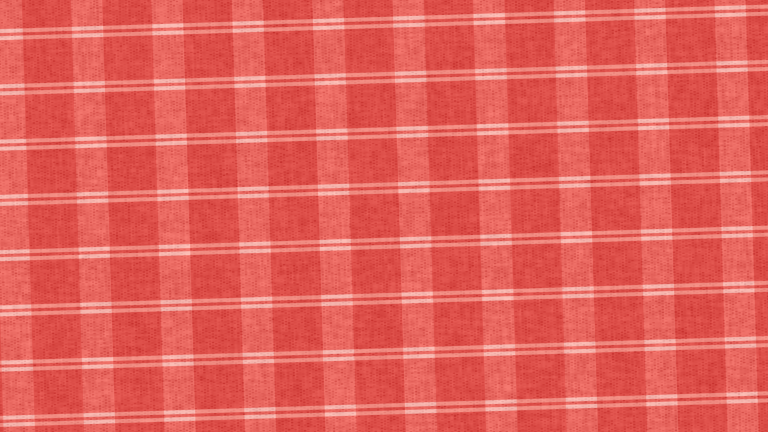
Write a Shadertoy shader that draws this texture.

```glsl
// Red woven check cloth: broad pale vertical bands crossed by pairs of thin
// pale lines, both slightly tilted. Bands and lines come from repeated box
// distances; thread streaks, pores and rare specks come from hashed noise.

// Lengths are in canvas heights.
const vec2  PERIOD       = vec2(0.1862, 0.1279); // band and line-pair spacing
const vec2  OFFSET       = vec2(0.0446, 0.0245); // centre of first band and pair
const vec2  TILT         = vec2(0.0305, 0.0320); // slope of bands and lines
const float BAND_HALF    = 0.0362;
const float LINE_HALF    = 0.0046;
const float LINE_SHIFT   = 0.0082;               // line centre from pair centre
const float EDGE_SOFT    = 0.0036;
const vec2  THREAD_PITCH = vec2(0.0074, 0.0066);
const vec2  PORE_HALF    = vec2(0.34, 0.24);     // in thread pitches
const float STREAK_DEPTH = 0.055;
const float PORE_DEPTH   = 0.085;
const float SPECK_DEPTH  = 0.22;
const float SPECK_CHANCE = 0.0002;

const vec3 GROUND      = vec3(0.862, 0.302, 0.280);
const vec3 BAND        = vec3(0.912, 0.405, 0.375);
const vec3 LINE_GROUND = vec3(0.942, 0.548, 0.508);
const vec3 LINE_BAND   = vec3(0.962, 0.710, 0.680);
const vec3 SHADE_TINT  = vec3(0.75, 1.0, 0.92);  // shade acts least on red

float hash(vec2 p) {
    return fract(sin(dot(p, vec2(127.1, 311.7))) * 43758.5453);
}

float noise(vec2 p) {
    vec2 i = floor(p), f = fract(p);
    f = f * f * (3.0 - 2.0 * f);
    return mix(mix(hash(i), hash(i + vec2(1.0, 0.0)), f.x),
               mix(hash(i + vec2(0.0, 1.0)), hash(i + vec2(1.0, 1.0)), f.x), f.y);
}

// Signed offset from the nearest repeat centre.
float repeatCentred(float x, float period) {
    return (fract(x / period + 0.5) - 0.5) * period;
}

// Coverage of a strip with a soft edge.
float strip(float x, float halfWidth, float soft) {
    return smoothstep(-0.5, 0.5, (halfWidth - abs(x)) / soft);
}

// Shade of the weave around zero: streaks along both threads, dark pores.
float weave(vec2 cloth, float pixel) {
    vec2 thread = cloth / THREAD_PITCH;
    float streaks = noise(thread * vec2(1.3, 0.3)) + noise(thread * vec2(0.3, 1.3) + 57.0) - 1.0;

    // One short pore per thread crossing, every other column shifted half a row.
    thread.y += 0.5 * mod(floor(thread.x), 2.0);
    vec2 cell = floor(thread);
    vec2 soft = max(vec2(0.2), pixel / THREAD_PITCH);
    vec2 cover = smoothstep(-0.5, 0.5, (PORE_HALF - abs(fract(thread) - 0.5)) / soft);
    float pore = cover.x * cover.y;
    float depth = PORE_DEPTH * hash(cell + 19.0);
    float speck = SPECK_DEPTH * step(1.0 - SPECK_CHANCE, hash(cell + 83.0));

    float mottle = noise(cloth * 14.0) - 0.5;
    return STREAK_DEPTH * streaks + 0.012 * mottle
         + 0.14 * PORE_DEPTH - pore * (depth + speck);
}

void mainImage(out vec4 fragColor, in vec2 fragCoord) {
    float pixel = 1.0 / iResolution.y;
    vec2 p = fragCoord * pixel;

    // Cloth axes: x runs across the bands, y across the lines.
    vec2 cloth = p + TILT * vec2(p.y, -p.x);
    vec2 q = cloth - OFFSET;

    // Broad bands and mirrored line pairs.
    float soft = max(EDGE_SOFT, pixel);
    float band = strip(repeatCentred(q.x, PERIOD.x), BAND_HALF, soft);
    float line = strip(abs(repeatCentred(q.y, PERIOD.y)) - LINE_SHIFT, LINE_HALF, soft);

    // Pale yarn shows more strongly where both cross, and hides the weave a little.
    vec3 colour = mix(mix(GROUND, BAND, band), mix(LINE_GROUND, LINE_BAND, band), line);
    colour += SHADE_TINT * weave(cloth, pixel) * (1.0 + 0.2 * band - 0.35 * line);

    fragColor = vec4(clamp(colour, 0.0, 1.0), 1.0);
}
```
